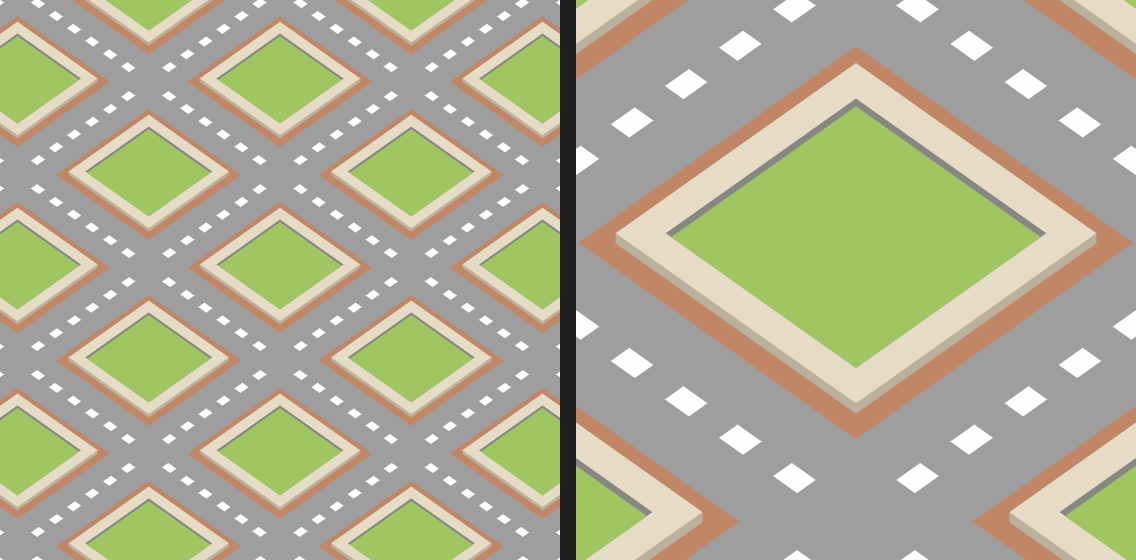
Left: the whole. Right: its middle third, enlarged.
Give the GLSL for this pattern, as a three.js fragment shader.

```glsl
varying vec2 vUv;

// Layout, in canvas units
const vec2 BLOCK_CENTER = vec2(0.5, 0.5222);
const vec2 HALF_PERIOD = vec2(0.2344, 0.1660);

// Sizes, as fractions of the block lattice
const float BRICK_RADIUS = 0.352;
const float CURB_RADIUS = 0.305;
const float LAWN_RADIUS = 0.2415;
const float CURB_LIFT = 0.034;
const float CURB_HEIGHT = 0.037;
const float WALL_HEIGHT = 0.028;
const float DASH_COUNT = 6.0;
const float DASH_PITCH = 0.1375;
const vec2 DASH_HALF_SIZE = vec2(0.0236, 0.0305);  // across, along

const vec3 ROAD = vec3(0.62, 0.62, 0.62);
const vec3 PAINT = vec3(0.995, 0.995, 0.995);
const vec3 BRICK = vec3(0.757, 0.527, 0.398);
const vec3 CURB_TOP = vec3(0.90, 0.86, 0.77);
const vec3 CURB_SIDE = vec3(0.73, 0.69, 0.61);
const vec3 WALL = vec3(0.53, 0.53, 0.51);
const vec3 GRASS = vec3(0.625, 0.775, 0.382);

float diamond(vec2 p, float radius) {
  return 0.5 * (abs(p.x) + abs(p.y)) - radius;
}

// Diamond swept straight down by the given height
float slab(vec2 p, float radius, float height) {
  p.y -= clamp(p.y, -height, 0.0);
  return diamond(p, radius);
}

// Row of dashes along the y axis, centred between two crossings
float dashes(float across, float along) {
  float last = 0.5 * (DASH_COUNT - 1.0);
  float index = clamp(floor(along / DASH_PITCH) + 0.5, -last, last);
  vec2 d = abs(vec2(across, along - index * DASH_PITCH)) - DASH_HALF_SIZE;
  return max(d.x, d.y);
}

float cover(float dist, float blur) {
  return clamp(0.5 - dist / blur, 0.0, 1.0);
}

void main() {
  float blur = fwidth(vUv.x) * length(0.5 / HALF_PERIOD);

  // Skewed lattice: roads follow its cell borders
  vec2 q = (vUv - BLOCK_CENTER) / HALF_PERIOD;
  vec2 lattice = 0.5 * vec2(q.x + q.y, q.x - q.y);
  vec2 cell = fract(lattice + 0.5) - 0.5;
  vec2 block = vec2(cell.x + cell.y, cell.x - cell.y);
  vec2 border = 0.5 - abs(cell);

  // Road and lane marks
  float marks = min(dashes(border.x, cell.y), dashes(border.y, cell.x));
  vec3 color = mix(ROAD, PAINT, cover(marks, blur));

  // Brick pavement and raised curb
  color = mix(color, BRICK, cover(diamond(block, BRICK_RADIUS), blur));
  vec2 raised = block - vec2(0.0, CURB_LIFT);
  color = mix(color, CURB_SIDE, cover(slab(raised, CURB_RADIUS, CURB_HEIGHT), blur));
  color = mix(color, CURB_TOP, cover(diamond(raised, CURB_RADIUS), blur));

  // Sunken lawn below the shaded inner wall
  float opening = diamond(raised, LAWN_RADIUS);
  float lawn = diamond(raised + vec2(0.0, WALL_HEIGHT), LAWN_RADIUS);
  color = mix(color, WALL, cover(opening, blur));
  color = mix(color, GRASS, cover(max(opening, lawn), blur));

  gl_FragColor = vec4(color, 1.0);
}
```
